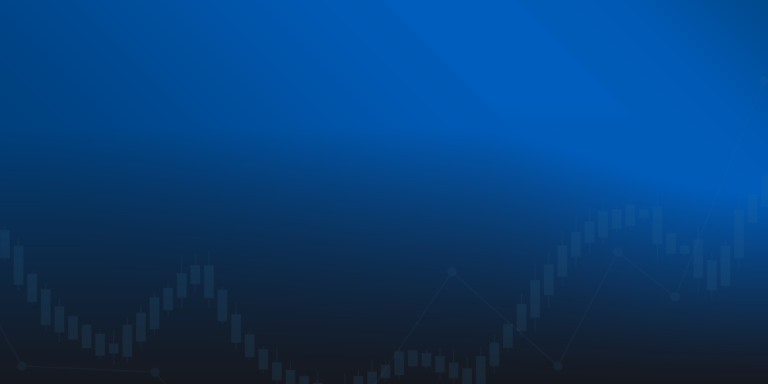
This background is drawn by a WebGL 1 fragment shader. Its source:

```glsl
precision highp float;
// Deep blue diagonal gradient fading to near-black, with faint candlesticks and a line chart.
uniform vec2 u_resolution;

const vec3 NAVY = vec3(0.0, 0.245, 0.48);
const vec3 AZURE = vec3(0.0, 0.355, 0.715);
const vec3 CORNER = vec3(0.0, 0.28, 0.54);
const vec3 NIGHT = vec3(0.085, 0.095, 0.125);
const vec3 CHART = vec3(0.18, 0.43, 0.58);
const float CANDLE_STEP = 0.0354;
const float CANDLE_START = 0.013;

float hash(float n) {
  return fract(sin(n * 12.99 + 4.1) * 4375.85);
}

// Antialiased coverage of a signed distance
float cover(float dist, float pixel) {
  return 1.0 - smoothstep(-0.5 * pixel, 0.5 * pixel, dist);
}

float boxDistance(vec2 p, vec2 halfSize) {
  vec2 q = abs(p) - halfSize;
  return length(max(q, 0.0)) + min(max(q.x, q.y), 0.0);
}

float segmentDistance(vec2 p, vec2 a, vec2 b) {
  vec2 ab = b - a;
  return length(p - a - ab * clamp(dot(p - a, ab) / dot(ab, ab), 0.0, 1.0));
}

// Rise by height while x runs from a to b
float ramp(float x, float a, float b, float height) {
  return height * clamp((x - a) / (b - a), 0.0, 1.0);
}

// Price curve followed by the candles
float price(float x) {
  float y = 0.39;
  y += ramp(x, 0.0, 0.12, -0.20) + ramp(x, 0.12, 0.28, -0.10);
  y += ramp(x, 0.31, 0.51, 0.205) + ramp(x, 0.53, 0.62, -0.165);
  y += ramp(x, 0.62, 0.72, -0.10) + ramp(x, 0.72, 0.86, -0.08);
  y += ramp(x, 0.88, 1.0, 0.08) + ramp(x, 1.0, 1.075, 0.045);
  y += ramp(x, 1.075, 1.18, -0.035) + ramp(x, 1.18, 1.23, -0.04);
  y += ramp(x, 1.23, 1.36, 0.175) + ramp(x, 1.36, 1.50, 0.195);
  y += ramp(x, 1.50, 1.57, 0.05) + ramp(x, 1.57, 1.68, 0.03);
  y += ramp(x, 1.69, 1.75, -0.10) + ramp(x, 1.81, 1.86, -0.09);
  y += ramp(x, 1.87, 1.93, 0.15) + ramp(x, 1.93, 2.0, 0.11);
  return y;
}

// Coverage of the candle nearest to p: body plus thin wick
float candles(vec2 p, float pixel) {
  float id = floor((p.x - CANDLE_START) / CANDLE_STEP + 0.5);
  float x = CANDLE_START + id * CANDLE_STEP;
  float before = price(x - 0.5 * CANDLE_STEP);
  float after = price(x + 0.5 * CANDLE_STEP);
  float size = 0.5 * abs(after - before) + 0.006 + 0.022 * hash(id);
  vec2 q = p - vec2(x, 0.5 * (before + after));
  float body = cover(boxDistance(q, vec2(0.0125, size)), pixel);
  float reach = 0.04 * hash(id + 31.0);
  q.y -= 0.4 * reach * (hash(id + 57.0) - 0.3);
  float wick = cover(boxDistance(q, vec2(0.0014, size + reach)), pixel);
  return max(body, 0.7 * wick);
}

// One line of the chart with a dot at its end
float link(vec2 p, vec2 a, vec2 b, float pixel) {
  float line = cover(segmentDistance(p, a, b) - 0.002, pixel);
  float dot = cover(length(p - b) - 0.012, pixel);
  return max(0.7 * line, dot);
}

float lineChart(vec2 p, float pixel) {
  vec2 valley = vec2(0.057, 0.047);
  vec2 shelf = vec2(0.404, 0.031);
  vec2 peak = vec2(1.177, 0.292);
  vec2 dip = vec2(1.453, 0.047);
  vec2 crest = vec2(1.609, 0.344);
  vec2 notch = vec2(1.758, 0.227);
  float c = link(p, vec2(-0.04, 0.22), valley, pixel);
  c = max(c, link(p, valley, shelf, pixel));
  c = max(c, link(p, shelf, vec2(0.60, -0.20), pixel));
  c = max(c, link(p, vec2(0.95, -0.04), peak, pixel));
  c = max(c, link(p, peak, dip, pixel));
  c = max(c, link(p, dip, crest, pixel));
  c = max(c, link(p, crest, notch, pixel));
  return max(c, link(p, notch, vec2(1.99, 0.79), pixel));
}

vec3 backdrop(vec2 p) {
  // Diagonal blue sweep
  float diagonal = p.x + p.y;
  vec3 blue = mix(NAVY, AZURE, smoothstep(0.5, 2.1, diagonal));
  blue = mix(blue, CORNER, smoothstep(2.5, 3.1, diagonal));
  // Pale slanted band in the upper part
  float band = smoothstep(1.99, 2.01, diagonal) * (1.0 - smoothstep(2.32, 2.37, diagonal));
  blue += vec3(0.0, 0.011, 0.02) * band * smoothstep(0.66, 0.74, p.y);
  // Fade to night, starting lower on the right
  float lift = 1.0 + 0.35 * smoothstep(1.2, 2.0, p.x);
  float fade = pow(clamp(p.y * lift / 0.67, 0.0, 1.0), 1.2);
  return mix(NIGHT, blue, fade);
}

void main() {
  vec2 p = gl_FragCoord.xy / u_resolution * vec2(2.0, 1.0);
  float pixel = 1.5 / u_resolution.y;
  vec3 color = backdrop(p);
  color = mix(color, CHART, 0.15 * candles(p, pixel));
  color = mix(color, CHART, 0.11 * lineChart(p, pixel));
  gl_FragColor = vec4(color, 1.0);
}
```
